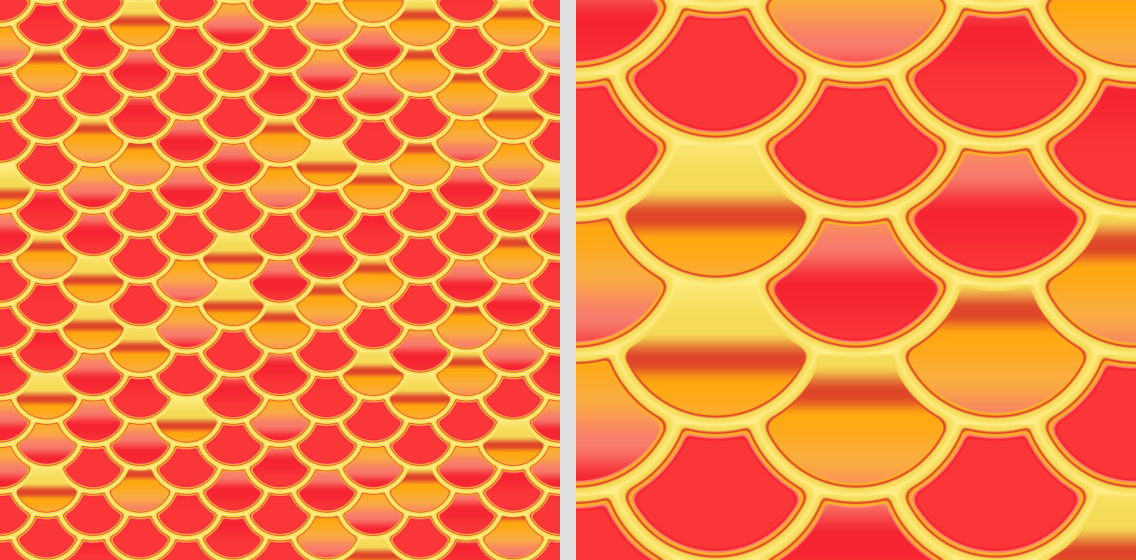
Left, the full canvas; right, a detail of the centre.
Write a WebGL 1 fragment shader that draws this pattern.

```glsl
precision highp float;
// Rows of overlapping fish scales in red, orange and yellow, divided by pale bands.
// Two staggered lattices give each scale a height; the height runs through one
// colour ramp, so the scale gradients and the thin dark rims share a palette.

uniform vec2 u_resolution;

const float COLUMNS = 6.0;       // scales across
const float ROWS = 12.0;         // scales down, per lattice
const float ROW_STEP = 0.5;      // row height in scale widths
const float FILL_RADIUS = 0.349;
const float BAND_RADIUS = 0.411;

float hash(vec2 id, float seed) {
  return fract(sin(dot(id, vec2(12.99, 78.23)) + seed) * 4375.85);
}

float smoothMin(float a, float b, float k) {
  float h = max(k - abs(a - b), 0.0) / k;
  return min(a, b) - 0.25 * h * h * k;
}

// Signed distance inside one scale, q.y pointing down from its centre.
float scaleDepth(vec2 q) {
  float fill = FILL_RADIUS - length(q);
  float side = length(vec2(abs(q.x) - 0.5, q.y + 0.5 * ROW_STEP)) - BAND_RADIUS;
  float above = length(q + vec2(0.0, ROW_STEP)) - BAND_RADIUS;
  return smoothMin(fill, smoothMin(side, above, 0.02), 0.045);
}

// Height of the scale nearest to p, on the lattice with the given first centre.
float latticeHeight(vec2 p, vec2 origin, float seed) {
  vec2 g = p - origin;
  vec2 id = floor(vec2(g.x + 0.5, (g.y + 0.12) / ROW_STEP));
  vec2 q = g - id * vec2(1.0, ROW_STEP);
  float tone = mix(-0.3, 1.1, hash(mod(id, vec2(COLUMNS, ROWS)), seed));
  float depth = scaleDepth(q);
  float rim = depth * (depth > 0.0 ? 25.0 : 10.0);
  return min(tone + q.y + 0.09, rim);
}

// Pale yellow, yellow, rust, orange, apricot, pink, crimson, red.
vec3 ramp(float h) {
  vec3 c = mix(vec3(1.0, 0.93, 0.53), vec3(0.96, 0.86, 0.34), smoothstep(-0.36, -0.13, h));
  c = mix(c, vec3(0.87, 0.27, 0.16), smoothstep(-0.11, -0.01, h));
  c = mix(c, vec3(1.0, 0.66, 0.07), smoothstep(0.0, 0.08, h));
  c = mix(c, vec3(0.98, 0.68, 0.25), smoothstep(0.08, 0.25, h));
  c = mix(c, vec3(0.97, 0.49, 0.42), smoothstep(0.22, 0.4, h));
  c = mix(c, vec3(0.96, 0.14, 0.19), smoothstep(0.39, 0.54, h));
  return mix(c, vec3(0.98, 0.21, 0.22), smoothstep(0.54, 0.76, h));
}

vec3 scales(vec2 uv) {
  vec2 p = vec2(uv.x, 1.0 - uv.y) * COLUMNS;
  float even = latticeHeight(p, vec2(0.5, 0.137), 1.7);
  float odd = latticeHeight(p, vec2(0.0, 0.387), 4.3);
  return ramp(max(even, odd));
}

void main() {
  // Average a 3 by 3 grid of samples to smooth the thin rims.
  vec3 sum = vec3(0.0);
  for (int j = -1; j <= 1; j++) {
    for (int i = -1; i <= 1; i++) {
      vec2 offset = vec2(float(i), float(j)) / 3.0;
      sum += scales((gl_FragCoord.xy + offset) / u_resolution);
    }
  }
  gl_FragColor = vec4(sum / 9.0, 1.0);
}
```
